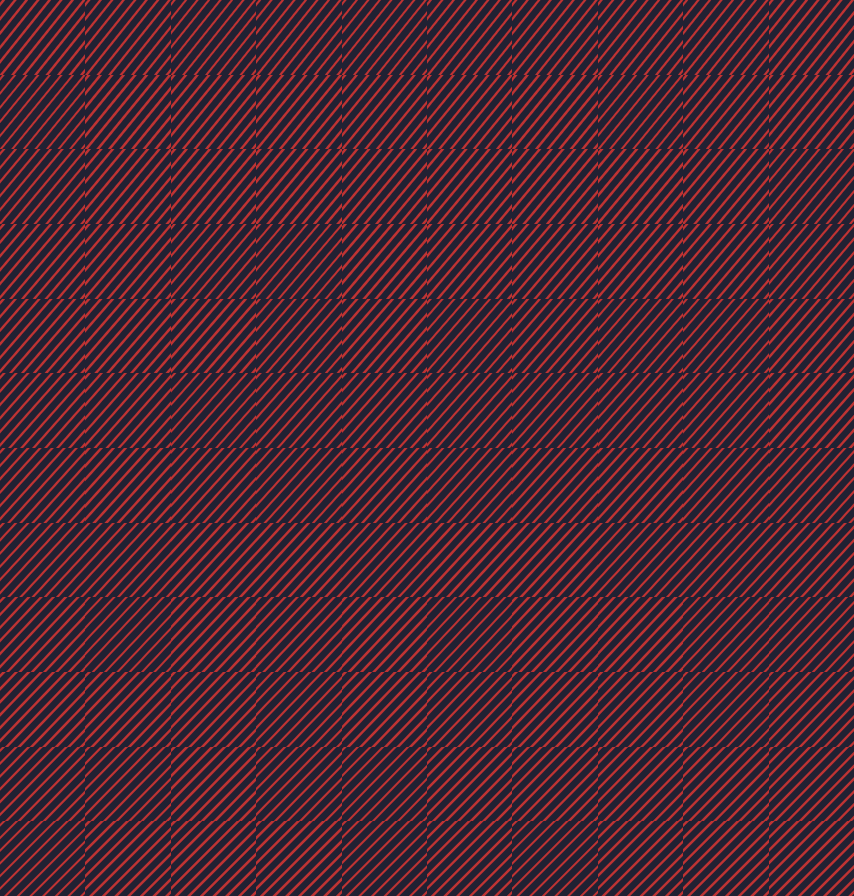
A WebGL 1 fragment shader for this pattern:

```glsl
precision highp float;

// Fine diagonal red hatching on dark navy, cut into a grid of cells.
// Each cell restarts the stripes about its own centre, and the hatch angle
// steepens row by row; line width differs a little from cell to cell.

uniform vec2 u_resolution;

const vec2  GRID          = vec2(10.0, 12.0);  // cells across and down
const float PERIOD        = 0.01;              // stripe spacing, canvas heights
const float LINE_FRACTION = 0.255;             // red share of one spacing
const float WIDTH_VARIATION = 0.12;            // relative spread between cells
const float ANGLE_BOTTOM  = 45.0;              // hatch angle, degrees
const float ANGLE_TOP     = 51.3;
const float PHASE         = 0.0;               // stripe shift, in spacings
const vec3  NAVY = vec3(0.128, 0.130, 0.200);
const vec3  RED  = vec3(0.750, 0.200, 0.200);

// Repeatable random value from 0 to 1 for one cell.
float hash(vec2 cell) {
  return fract(sin(dot(cell, vec2(12.99, 78.23))) * 437.58);
}

// Distance from the centre line of the nearest stripe.
float stripeDistance(vec2 p, float angle) {
  vec2 normal = vec2(sin(angle), -cos(angle));
  float t = dot(p, normal) / PERIOD + PHASE;
  return abs(fract(t + 0.5) - 0.5) * PERIOD;
}

void main() {
  float aspect = u_resolution.x / u_resolution.y;
  float pixel = 1.0 / u_resolution.y;

  // Cell index and position from the cell centre, in canvas heights
  vec2 grid = gl_FragCoord.xy / u_resolution * GRID;
  vec2 cell = floor(grid);
  vec2 local = (fract(grid) - 0.5) * vec2(aspect, 1.0) / GRID;

  // Angle drifts evenly from the bottom row to the top row
  float rise = cell.y / (GRID.y - 1.0);
  float angle = radians(mix(ANGLE_BOTTOM, ANGLE_TOP, rise));

  // Stripe coverage with an edge one pixel wide
  float spread = 1.0 + WIDTH_VARIATION * (2.0 * hash(cell) - 1.0);
  float halfWidth = 0.5 * LINE_FRACTION * PERIOD * spread;
  float edge = stripeDistance(local, angle) - halfWidth;
  float coverage = clamp(0.5 - edge / pixel, 0.0, 1.0);

  gl_FragColor = vec4(mix(NAVY, RED, coverage), 1.0);
}
```
